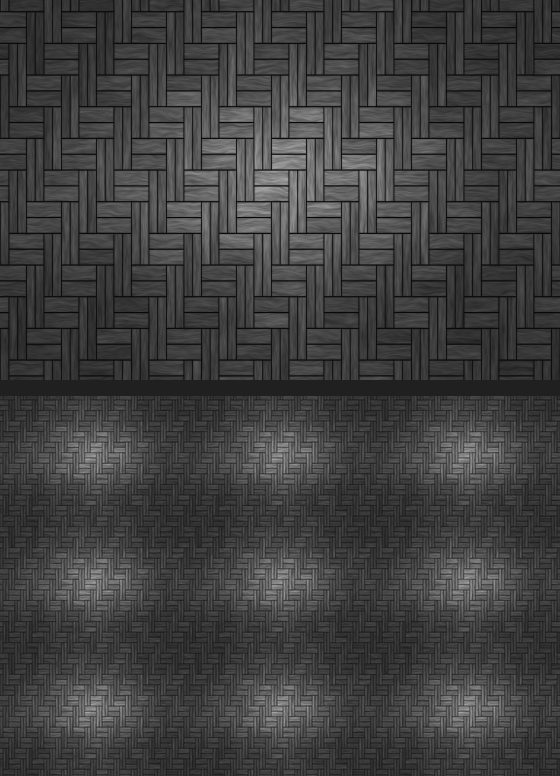
Top, the tile; bottom, the same tile 3 across and 3 down.
Give the GLSL for this pattern, as a Shadertoy shader.

```glsl
// Double herringbone parquet of grey wood planks under a soft central light.

const float PI = 3.14159265;
const vec2 GRID = vec2(32.0, 12.0);          // cells across and down, multiples of 4
const vec2 GRID_SHIFT = vec2(0.49, 0.37);    // in cells
const vec2 LIGHT_CENTRE = vec2(0.5, 0.54);
const vec2 GAP_HALF_WIDTH = vec2(0.0011, 0.0015); // in canvas heights
const float GAP_SHADE = 0.035;

float hash1(vec2 p) {
    vec3 q = fract(vec3(p.xyx) * 0.1031);
    q += dot(q, q.yzx + 33.33);
    return fract((q.x + q.y) * q.z);
}

vec2 gradientAt(vec2 cell) {
    float angle = 2.0 * PI * hash1(cell);
    return vec2(cos(angle), sin(angle));
}

float gradientNoise(vec2 p) {
    vec2 i = floor(p), f = p - i;
    vec2 u = f * f * f * (f * (f * 6.0 - 15.0) + 10.0);
    vec2 e = vec2(1.0, 0.0);
    float low = mix(dot(gradientAt(i), f), dot(gradientAt(i + e), f - e), u.x);
    float high = mix(dot(gradientAt(i + e.yx), f - e.yx), dot(gradientAt(i + 1.0), f - 1.0), u.x);
    return mix(low, high, u.y);
}

// Streaks along x; p is in canvas heights, waviness bends them.
float woodGrain(vec2 p, float seed, float waviness) {
    vec2 offset = vec2(seed * 173.0, seed * 311.0);
    p.y += waviness * gradientNoise(p * vec2(18.0, 30.0) + offset);
    float broad = gradientNoise(p * vec2(9.0, 75.0) + offset);
    float streak = gradientNoise(p * vec2(16.0, 150.0) + offset.yx);
    float fibre = gradientNoise(p * vec2(45.0, 290.0) + offset + 57.0);
    return 0.22 * broad + 0.26 * streak + 0.18 * fibre;
}

// Finds the plank under p (in cells): local position, size and wrapped id.
void findPlank(vec2 p, out vec2 local, out vec2 size, out vec2 id, out bool upright) {
    vec2 cell = floor(p);
    float phase = mod(cell.x - cell.y + 3.0, 4.0);
    upright = phase > 1.5;
    vec2 offset = upright ? vec2(0.0, 3.0 - phase) : vec2(phase, 0.0);
    vec2 q = p - cell + offset;
    vec2 side = upright ? vec2(step(0.5, q.x), 0.0) : vec2(0.0, step(0.5, q.y));
    local = q - 0.5 * side;
    size = upright ? vec2(0.5, 2.0) : vec2(2.0, 0.5);
    id = 2.0 * mod(cell - offset, GRID) + side;
}

// Periodic glow, bright at the centre and dim in the corners.
float centralLight(vec2 uv, vec2 centre) {
    vec2 s = sin(PI * (uv - centre));
    return 0.175 + 0.31 * exp(-1.3 * dot(s, s));
}

void mainImage(out vec4 fragColor, in vec2 fragCoord) {
    vec2 uv = fragCoord / iResolution.xy;
    float pixel = 1.0 / iResolution.y;
    vec2 cellSize = vec2(iResolution.x / iResolution.y, 1.0) / GRID;

    vec2 local, size, id;
    bool upright;
    findPlank(uv * GRID + GRID_SHIFT, local, size, id, upright);
    local *= cellSize;
    size *= cellSize;

    // Wood: tone per plank and grain along its length
    float seed = hash1(id + 7.0);
    float tone = 0.9 + 0.24 * hash1(id + 91.0);
    float grain = woodGrain(upright ? local.yx : local, seed, upright ? 0.003 : 0.012);
    float shade = centralLight(uv, LIGHT_CENTRE) * tone * (1.0 + grain);

    // Rounded edges and dark gaps
    vec2 edge = min(local, size - local);
    vec2 bevel = smoothstep(vec2(0.0), vec2(0.006), edge);
    shade *= mix(0.86, 1.0, bevel.x * bevel.y);
    vec2 cover = clamp((edge - GAP_HALF_WIDTH) / pixel + 0.5, 0.0, 1.0);
    shade = mix(GAP_SHADE, shade, cover.x * cover.y);

    fragColor = vec4(vec3(shade), 1.0);
}
```
